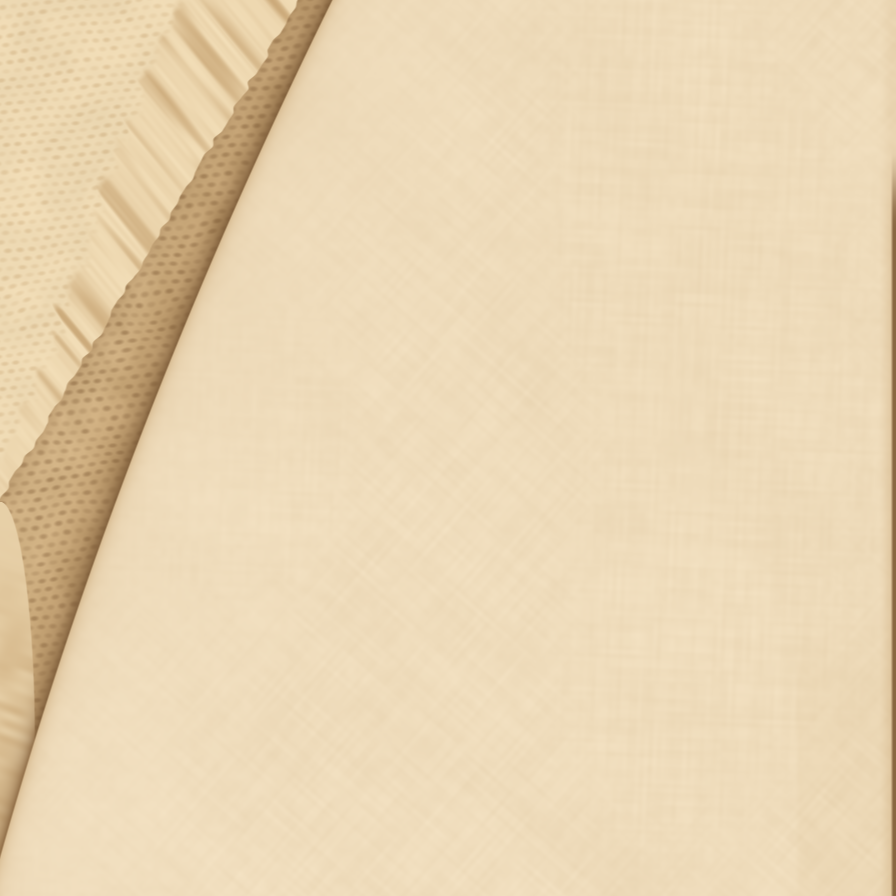
A WebGL 2 fragment shader for this texture:

```glsl
#version 300 es
precision highp float;
// A smooth cream sheet with a curved left edge lies over a frayed woven cloth.
// Curves x(y) split the canvas into regions; stretched value noise makes the
// fibres, and a warped grid of dark gaps makes the weave.

#define WEAVE_SCALE vec2(76.0, 104.0)
#define WEAVE_DEPTH 0.42
#define FRINGE_COUNT 58.0
#define FIBRE_DEPTH 0.016
#define MOTTLE_DEPTH 0.022
#define EDGE_SHADOW 0.028

uniform vec2 u_resolution;
out vec4 fragColor;

const vec3 SHEET = vec3(0.937, 0.863, 0.735);
const vec3 CLOTH = vec3(0.935, 0.855, 0.705);
const vec3 TAN   = vec3(0.790, 0.655, 0.465);
const vec3 BROWN = vec3(0.500, 0.360, 0.215);

float hash(vec2 p) {
    vec3 q = fract(p.xyx * 0.1031);
    q += dot(q, q.yzx + 33.33);
    return fract((q.x + q.y) * q.z);
}

float noise(vec2 p) {
    vec2 i = floor(p), f = fract(p);
    f = f * f * (3.0 - 2.0 * f);
    return mix(mix(hash(i), hash(i + vec2(1, 0)), f.x),
               mix(hash(i + vec2(0, 1)), hash(i + vec2(1, 1)), f.x), f.y);
}

float fbm(vec2 p) {
    float sum = 0.0, amp = 0.5;
    for (int i = 0; i < 4; i++) {
        sum += amp * noise(p);
        p = p * 2.03 + 17.7;
        amp *= 0.5;
    }
    return sum;
}

vec2 rotate(vec2 p, float a) {
    float c = cos(a), s = sin(a);
    return vec2(c * p.x - s * p.y, s * p.x + c * p.y);
}

// Boundaries, each giving x at height y
float sheetEdge(float y) { return 0.337 * (y - 0.043) + 0.111 * (y - 0.043) * (y - 0.544); }
float foldEdge(float y)  { return 0.011 + 0.598 * (y - 0.46); }
float flapEdge(float y) {
    float t = clamp((y - 0.17) / 0.27, 0.0, 1.0);
    return 0.039 * sqrt(1.0 - t * t) - 0.02 * step(0.44, y);
}

// Dark gaps between threads, 0..1, in staggered rows
float weaveGaps(vec2 p) {
    vec2 q = rotate(p, -0.12) + 0.006 * vec2(noise(p * 24.0), noise(p * 24.0 + 9.0));
    q *= WEAVE_SCALE;
    q.x += 0.5 * mod(floor(q.y), 2.0);
    vec2 c = (fract(q) - 0.5) * vec2(1.0, 1.25);
    return smoothstep(0.52, 0.08, length(c)) * (0.35 + 0.65 * hash(floor(q)));
}

// Thread fibres along two crossed directions
float crossFibres(vec2 p, float angle) {
    vec2 q = rotate(p, angle);
    return noise(q * vec2(210.0, 16.0)) + noise(q * vec2(16.0, 210.0) + 40.0) - 1.0;
}

vec3 sheetColor(vec2 p, float d) {
    vec3 col = SHEET + vec3(0.008, 0.010, 0.014) * (0.6 - p.x - 0.4 * p.y);
    float patches = smoothstep(0.35, 0.65, noise(p * 4.0 + 3.0));
    float fibres = mix(crossFibres(p, 0.04), crossFibres(p, 0.72), patches);
    float tone = FIBRE_DEPTH * fibres * (0.4 + 0.6 * smoothstep(0.05, 0.3, d));
    tone += MOTTLE_DEPTH * (fbm(rotate(p, 0.6) * vec2(7.0, 12.0)) - 0.47);
    tone += 0.010 * (noise(p * 120.0) - 0.5);
    col += tone * vec3(0.8, 1.0, 1.25);
    // Faint seam low on the right
    col -= vec3(0.010, 0.014, 0.020) * smoothstep(0.886, 0.894, p.x) * smoothstep(0.36, 0.2, p.y);
    // Rounded left edge and right border
    col = mix(col, TAN, 0.50 * exp(-max(d, 0.0) / 0.007) + 0.10 * exp(-max(d, 0.0) / 0.04));
    float border = smoothstep(0.84, 0.74, p.y);
    col = mix(col, TAN, 0.35 * smoothstep(0.980, 0.997, p.x) * (0.4 + 0.6 * border));
    return mix(col, BROWN, 0.9 * border * smoothstep(0.9935, 0.9975, p.x));
}

vec3 clothColor(vec2 p, float toFold) {
    float gaps = weaveGaps(p);
    vec3 col = mix(CLOTH, TAN, WEAVE_DEPTH * gaps);
    col += 0.05 * (fbm(p * 30.0) - 0.47);
    // Frayed band of slanted strands, wider toward the top
    float width = mix(0.035, 0.115, smoothstep(0.5, 1.0, p.y));
    vec2 s = rotate(p, 0.88);
    float strand = noise(vec2(s.y * FRINGE_COUNT * 1.7, s.x * 7.0));
    float fine = noise(vec2(s.y * FRINGE_COUNT * 4.0, s.x * 12.0 + 5.0));
    vec3 fringe = mix(CLOTH + 0.015, TAN, 0.75 * smoothstep(0.45, 0.95, strand) + 0.22 * fine);
    float ragged = width + 0.018 * (strand - 0.5);
    return mix(col, fringe, smoothstep(ragged, ragged - 0.012, toFold));
}

vec3 pocketColor(vec2 p, float toSheet, float fromFold) {
    vec3 col = mix(TAN, CLOTH, 0.22 * smoothstep(0.0, 0.08, toSheet));
    col = mix(col, BROWN, 0.45 * weaveGaps(p * 0.95 + 0.3));
    col += 0.09 * (fbm(p * vec2(45.0, 28.0)) - 0.47);
    col = mix(col, BROWN, 0.22 * exp(-max(fromFold, 0.0) / 0.010));
    return mix(col, BROWN * 0.92, 0.85 * exp(-max(toSheet, 0.0) / (EDGE_SHADOW * 0.5)));
}

vec3 flapColor(vec2 p, float toSheet) {
    vec2 q = rotate(p, 0.35);
    float streak = noise(vec2(q.x * 36.0, q.y * 120.0));
    vec3 col = mix(CLOTH, TAN, 0.2 + 0.5 * streak * smoothstep(0.45, 0.2, p.y));
    col = mix(col, TAN, 0.5 * smoothstep(0.2, 0.06, p.y));
    return mix(col, BROWN, 0.85 * exp(-max(toSheet, 0.0) / 0.009));
}

void main() {
    vec2 p = gl_FragCoord.xy / u_resolution;
    float aa = 1.2 / min(u_resolution.x, u_resolution.y);
    float sheetD = 0.93 * (p.x - sheetEdge(p.y));
    float ragged = 0.006 * (noise(vec2(p.y * 110.0, 2.0)) - 0.5);
    float foldD = 0.86 * (p.x - foldEdge(p.y) - ragged);
    float flapD = p.x - flapEdge(p.y);

    vec3 col = pocketColor(p, -sheetD, foldD);
    col = mix(clothColor(p, -foldD), col, smoothstep(-aa, aa, foldD));
    col = mix(flapColor(p, -sheetD), col, smoothstep(-aa, aa, flapD));
    col = mix(col, sheetColor(p, sheetD), smoothstep(-aa, aa, sheetD));
    fragColor = vec4(clamp(col, 0.0, 1.0), 1.0);
}
```
